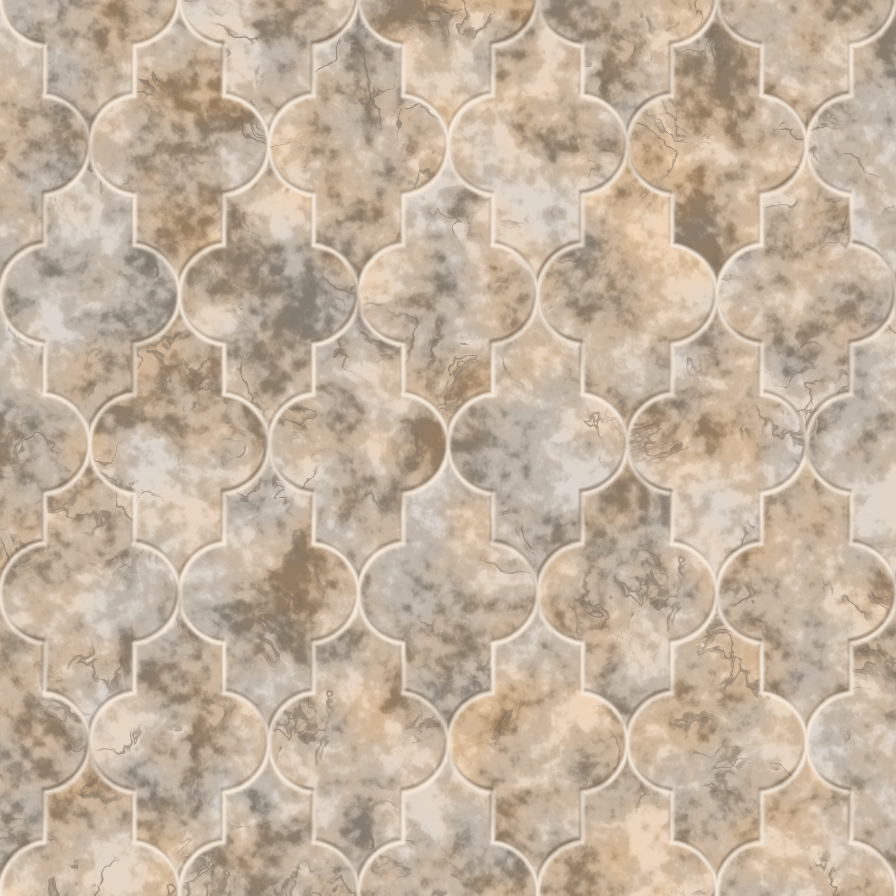
Give the GLSL for this pattern, as a WebGL 2 fragment shader.

```glsl
#version 300 es
precision highp float;
// Interlocking lantern-shaped travertine tiles with pale, softly bevelled joints.

uniform vec2 u_resolution;
out vec4 fragColor;

// Layout: five tiles across, six staggered rows
const float TILE_WIDTH = 1.0 / 5.0;
const float ROW_HEIGHT = 1.0 / 6.0;
const float ROW_SHIFT = 0.004;
const float LOBE_RADIUS = 0.056;
const float NECK = 0.25 * TILE_WIDTH;

// Joints
const float JOINT_HALF_WIDTH = 0.0014;
const float JOINT_SOFTNESS = 0.0021;
const float SHADOW_HALF_WIDTH = 0.0012;
const vec2 SHADOW_OFFSET = vec2(-0.0016, 0.0044);
const float GLOW_WIDTH = 0.007;

// Stone
const float CLOUD_SCALE = 17.0;
const float GRAIN_SCALE = 85.0;
const float VEIN_SCALE = 22.0;
const float TILE_VARIATION = 0.05;
const vec3 STONE_DARK = vec3(0.56, 0.49, 0.41);
const vec3 STONE_MID = vec3(0.79, 0.715, 0.63);
const vec3 STONE_LIGHT = vec3(0.90, 0.835, 0.765);
const vec3 WARM_TINT = vec3(0.045, 0.0, -0.05);
const vec3 VEIN_COLOR = vec3(0.49, 0.43, 0.37);
const vec3 SHADOW_COLOR = vec3(0.47, 0.40, 0.33);
const vec3 JOINT_COLOR = vec3(0.97, 0.92, 0.86);

float hash(vec2 p) {
    return fract(sin(dot(p, vec2(127.1, 311.7))) * 43758.545);
}

float noise(vec2 p) {
    vec2 i = floor(p), f = fract(p);
    f = f * f * (3.0 - 2.0 * f);
    return mix(mix(hash(i), hash(i + vec2(1, 0)), f.x),
               mix(hash(i + vec2(0, 1)), hash(i + vec2(1, 1)), f.x), f.y);
}

float fbm(vec2 p) {
    float sum = 0.0, amplitude = 0.5;
    for (int i = 0; i < 5; i++) {
        sum += amplitude * noise(p);
        p = mat2(1.6, 1.2, -1.2, 1.6) * p + 7.3;
        amplitude *= 0.5;
    }
    return sum / 0.96875;
}

// Column and row of the tile in a given row nearest to x
vec2 tileInRow(float x, float row) {
    float stagger = 0.5 * (1.0 - mod(row, 2.0));
    return vec2(floor(x / TILE_WIDTH - stagger + 0.5) + stagger, row);
}

// Signed distance to the joint (x) and the owning tile (yz)
vec3 lanternTile(vec2 p) {
    p.y -= ROW_SHIFT;
    float row = floor(p.y / ROW_HEIGHT);
    vec2 tile = tileInRow(p.x, row);
    vec2 q = abs(p - tile * vec2(TILE_WIDTH, ROW_HEIGHT));

    // Each quarter outline is symmetric about its middle point
    bool flipped = q.y > 0.5 * ROW_HEIGHT;
    if (flipped) q = vec2(0.5 * TILE_WIDTH, ROW_HEIGHT) - q;

    vec2 lobeCenter = vec2(0.5 * TILE_WIDTH - LOBE_RADIUS, 0.0);
    float lobe = length(q - lobeCenter) - LOBE_RADIUS;
    float inset = NECK - lobeCenter.x;
    float corner = sqrt(LOBE_RADIUS * LOBE_RADIUS - inset * inset);
    float dist = length(vec2(q.x - NECK, max(corner - q.y, 0.0)));
    if (q.x > NECK) dist = min(dist, abs(lobe));

    bool inside = (q.x < NECK || lobe < 0.0) != flipped;
    if (!inside) tile = tileInRow(p.x, row + 1.0);
    return vec3(inside ? -dist : dist, tile);
}

vec3 stone(vec2 p, vec2 tile) {
    float seed = hash(tile + 3.7);
    vec2 s = p + 3.0 * vec2(seed, hash(tile + 9.1));
    vec2 warp = vec2(fbm(s * 12.0), fbm(s * 12.0 + 31.0)) - 0.5;
    float cloud = fbm(s * CLOUD_SCALE + 2.0 * warp) - 0.5;
    float grain = fbm(s * GRAIN_SCALE) - 0.5;
    float tone = 1.5 * cloud + 0.9 * grain + TILE_VARIATION * (2.0 * seed - 1.0);
    vec3 color = mix(STONE_MID, STONE_LIGHT, smoothstep(0.0, 0.4, tone));
    color = mix(color, STONE_DARK, smoothstep(0.0, 0.55, -tone));

    // Peach and grey patches
    float warmth = 3.0 * (fbm(s * 14.0 + 53.0) - 0.5) + 0.8 * (hash(tile + 5.3) - 0.5);
    color += WARM_TINT * clamp(warmth, -0.8, 1.0);

    // Broken dark veins
    float ridge = abs(fbm(s * VEIN_SCALE + 3.0 * warp + 17.0) - 0.5);
    float patches = smoothstep(0.48, 0.68, fbm(s * 16.0 + 71.0));
    float vein = (1.0 - smoothstep(0.0, 0.045, ridge)) * patches;
    return mix(color, VEIN_COLOR, 0.6 * vein);
}

float line(float dist, float halfWidth, float pixel) {
    float soft = JOINT_SOFTNESS + pixel;
    return 1.0 - smoothstep(halfWidth - 0.5 * soft, halfWidth + soft, abs(dist));
}

void main() {
    float pixel = 1.0 / u_resolution.y;
    vec2 p = gl_FragCoord.xy * pixel;
    vec3 tile = lanternTile(p);
    vec3 color = stone(p, tile.yz);

    // Uneven wear along the joints
    float wear = smoothstep(0.25, 0.65, fbm(p * 18.0 + 11.0));
    float shadow = line(lanternTile(p - SHADOW_OFFSET).x, SHADOW_HALF_WIDTH, pixel);
    float glow = 1.0 - smoothstep(0.0, GLOW_WIDTH, abs(tile.x));
    float joint = line(tile.x, JOINT_HALF_WIDTH, pixel);
    color = mix(color, JOINT_COLOR, 0.3 * glow);
    color = mix(color, SHADOW_COLOR, shadow * mix(0.7, 0.35, wear));
    color = mix(color, JOINT_COLOR, joint * mix(0.55, 0.95, wear));
    fragColor = vec4(color, 1.0);
}
```
